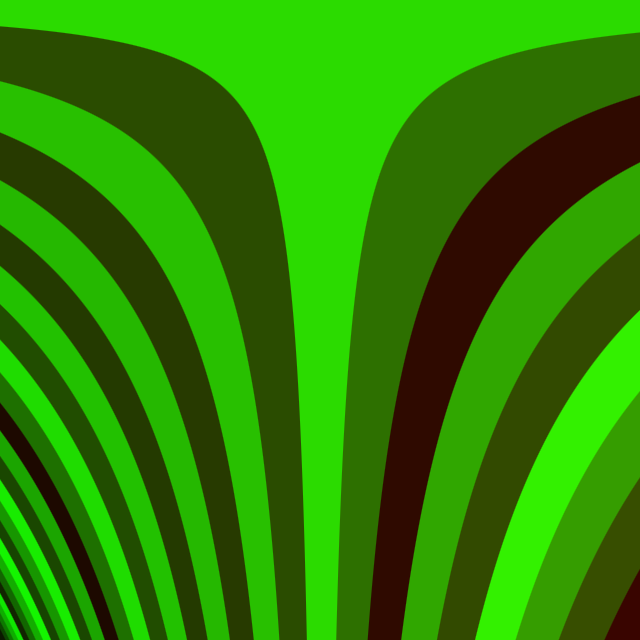
Write a Shadertoy shader that draws this background.

```glsl
// Flat green and dark bands that fan out along hyperbolic curves.

#define BAND_OFFSET 0.456   // band phase where the ramp equals one
#define BAND_RATE   10.925  // bands per unit of log ramp
#define BAND_CURVE  1.4455  // widening of the bands towards the dark corner
#define BAND_SKEW   0.044
#define CODE_BASE   43.86   // colour code of the central band
#define CODE_STEP   1.571   // code change from band to band
#define CODE_CURVE  0.00906
#define CODE_SKEW   0.00002
#define RAMP_MIN    0.01

// Bilinear ramp: one along the top and the centre line, 0 to 2 along the base.
float ramp(vec2 uv) {
    return 1.0 + (1.0 - uv.y) * (2.0 * uv.x - 1.0);
}

// Continuous band coordinate; whole numbers are the band edges.
float bandCoordinate(float value) {
    float s = log(max(value, RAMP_MIN));
    return BAND_OFFSET + s * (BAND_RATE + s * (BAND_CURVE + s * BAND_SKEW));
}

// The code's whole part sets a faint red, its fraction sets the green.
vec3 bandColour(float band) {
    float code = CODE_BASE + band * (CODE_STEP + band * (CODE_CURVE + band * CODE_SKEW));
    return vec3(floor(code) / 255.0, fract(code), 0.0);
}

void mainImage(out vec4 fragColor, in vec2 fragCoord) {
    vec2 uv = fragCoord / iResolution.xy;
    float band = bandCoordinate(ramp(uv));

    // Blend the two bands beside the nearest edge over one pixel.
    float edge = floor(band + 0.5);
    float pixelWidth = clamp(fwidth(band), 1e-5, 1.0);
    float blend = clamp((band - edge) / pixelWidth + 0.5, 0.0, 1.0);
    vec3 colour = mix(bandColour(edge - 1.0), bandColour(edge), blend);

    fragColor = vec4(colour, 1.0);
}
```
